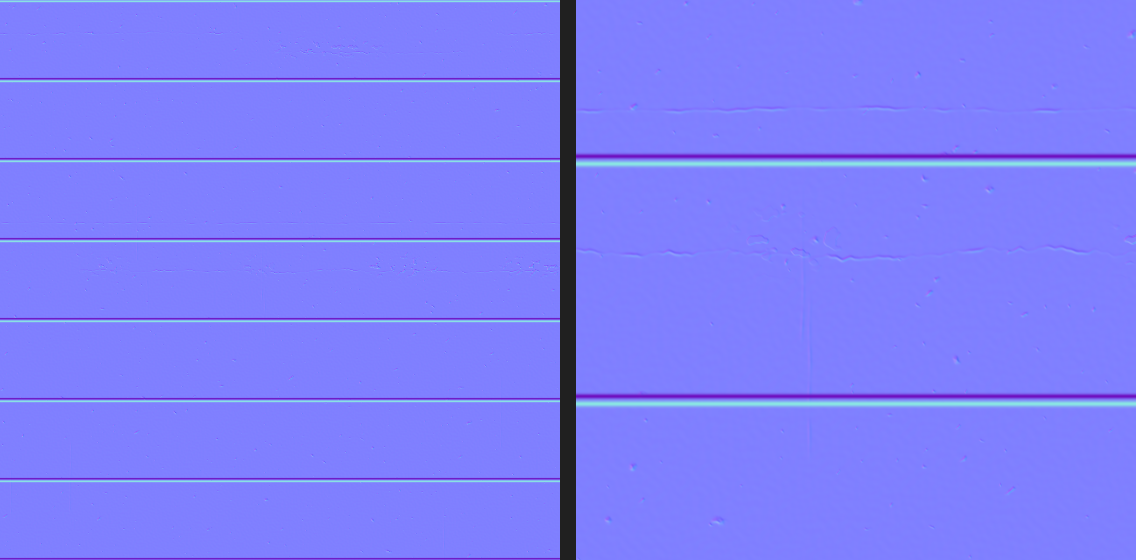
Left, the full canvas; right, a detail of the centre.
Write a WebGL 1 fragment shader that draws this texture map.

```glsl
precision highp float;

uniform vec2 u_resolution;

float hash(vec2 p) {
  vec3 q = fract(p.xyx * vec3(0.1031, 0.1030, 0.0973));
  q += dot(q, q.yzx + 33.33);
  return fract((q.x + q.y) * q.z);
}

// Gradient noise, roughly -0.7 to 0.7
float corner(vec2 cell, vec2 offset) {
  float angle = 6.2832 * hash(cell);
  return dot(vec2(cos(angle), sin(angle)), offset);
}

float noise(vec2 p) {
  vec2 i = floor(p), f = fract(p);
  vec2 u = f * f * f * (f * (f * 6.0 - 15.0) + 10.0);
  vec2 e = vec2(1.0, 0.0);
  float low = mix(corner(i, f), corner(i + e.xy, f - e.xy), u.x);
  float high = mix(corner(i + e.yx, f - e.yx), corner(i + e.xx, f - e.xx), u.x);
  return mix(low, high, u.y);
}

float bell(float d, float width) {
  return exp(-d * d / (width * width));
}

// Long horizontal cracks with flaked paint around them
float cracks(vec2 p) {
  float row = floor(p.y * 7.0);
  if (row < 2.5 || abs(row - 5.0) < 0.5) return 0.0;
  float level = 0.61, wander = 1.0, flaking = 1.0;
  float extent = smoothstep(0.12, 0.2, p.x);
  if (row > 5.5) {
    level = mix(0.58, 0.34, step(0.46, p.x) * step(p.x, 0.86));
    extent = smoothstep(0.02, 0.06, abs(abs(p.x - 0.66) - 0.2));
  } else if (row > 3.5) {
    level = 0.21;
    wander = 0.35;
    flaking = 0.0;
    extent = 0.9;
  }
  float y = (fract(p.y * 7.0) - level) / 7.0;
  float path = noise(vec2(p.x * 9.0, row)) * 0.006
             + noise(vec2(p.x * 70.0, row + 0.4)) * 0.004
             + noise(vec2(p.x * 190.0, row + 0.7)) * 0.002;
  float broken = 0.15 + 0.85 * smoothstep(-0.1, 0.4, noise(vec2(p.x * 55.0, row + 7.3)));
  float line = 0.00032 * broken * bell(y - path * wander, 0.0009);
  float patches = smoothstep(-0.05, 0.25, noise(vec2(p.x * 7.0 + row, row * 3.7 + 0.5)));
  float flakes = smoothstep(0.22, 0.34, noise(p * vec2(75.0, 125.0)) + 0.3 * noise(p * 260.0));
  return extent * (line + 0.0004 * flaking * flakes * patches * bell(y - 0.008, 0.015));
}

// Small scattered dents at three densities
float pits(vec2 p) {
  float depth = 0.0;
  for (int i = 0; i < 3; i++) {
    float density = 13.0 + 17.0 * float(i);
    vec2 cell = floor(p * density) + 57.0 * float(i);
    vec2 center = 0.2 + 0.6 * vec2(hash(cell + 3.1), hash(cell + 8.7));
    vec2 d = (fract(p * density) - center) / density;
    d.y += d.x * (hash(cell + 5.3) - 0.5) * 1.5;
    d *= vec2(0.5 + hash(cell + 1.9), 1.2);
    d += 0.0014 * noise(p * 380.0);
    float radius = mix(0.0007, 0.0021, pow(hash(cell + 6.4), 4.0));
    depth += step(hash(cell), 0.3) * radius * 0.26 * exp(-dot(d, d) / (radius * radius));
  }
  return depth;
}

// Faint upright hairlines
float scratches(vec2 p) {
  float depth = 0.0;
  for (int i = 0; i < 8; i++) {
    float id = float(i) * 7.3 + 2.0;
    float x = hash(vec2(id, 1.0)) + 0.0015 * noise(vec2(p.y * 25.0, id));
    float reach = mix(0.03, 0.09, hash(vec2(id, 2.0)));
    float fade = 1.0 - smoothstep(0.6, 1.0, abs(p.y - hash(vec2(id, 3.0))) / reach);
    float broken = 0.5 + noise(vec2(p.y * 90.0, id + 0.5));
    depth += 0.00016 * fade * broken * bell(p.x - x, 0.0009);
  }
  return depth;
}

float surface(vec2 p) {
  return 0.00004 * noise(p * 240.0) - cracks(p) - pits(p) - scratches(p);
}

void main() {
  vec2 p = gl_FragCoord.xy / u_resolution;
  float pixel = 1.0 / u_resolution.y;

  // Normal of the worn surface
  vec2 e = vec2(max(0.0006, 0.4 * pixel), 0.0);
  vec2 slope = vec2(surface(p + e.xy) - surface(p - e.xy),
                    surface(p + e.yx) - surface(p - e.yx)) / (2.0 * e.x);
  vec3 color = normalize(vec3(-slope, 1.0)) * 0.5 + 0.5;

  // Rounded bevels on both sides of the seven plank seams
  float seam = (fract(p.y * 7.0 + 0.5) - 0.5) / 7.0;
  float under = bell(seam - 0.0022, max(0.0014, 0.6 * pixel));
  float over = bell(seam + 0.0023, max(0.0017, 0.6 * pixel));
  color = mix(color, vec3(0.43, 0.06, 0.75), under);
  color = mix(color, vec3(0.54, 0.9, 0.89), over);

  gl_FragColor = vec4(color, 1.0);
}
```
